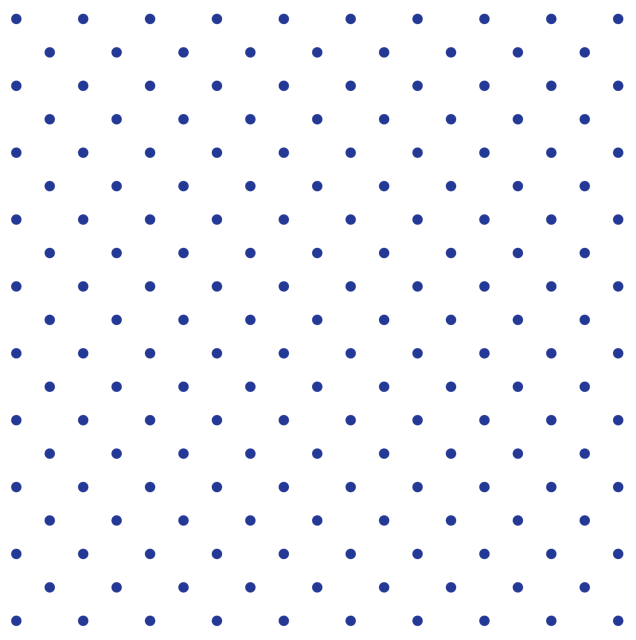
Give the GLSL for this pattern, as a WebGL 2 fragment shader.

```glsl
#version 300 es
precision highp float;
// Small blue polka dots on white, in staggered rows: a 10 x 10 square
// lattice of dots plus a 9 x 9 lattice shifted by half a cell.
// Each lattice is folded to one cell and drawn as a circle distance.

#define PITCH 0.10449                 // lattice spacing, in canvas heights
#define ORIGIN vec2(0.0255, 0.0300)   // centre of the lower left dot
#define RADIUS 0.0081                 // dot radius, in canvas heights
#define DOT_COLOR vec3(0.14, 0.22, 0.585)
#define GROUND_COLOR vec3(1.0)

uniform vec2 u_resolution;
out vec4 fragColor;

// Distance to the nearest point of a unit square lattice
float latticeDistance(vec2 p) {
    return length(fract(p + 0.5) - 0.5);
}

void main() {
    // Canvas heights, then lattice cells
    vec2 uv = gl_FragCoord.xy / u_resolution.y;
    vec2 cell = (uv - ORIGIN) / PITCH;

    // Nearest dot of the main and the half-shifted lattice
    float centreDist = min(latticeDistance(cell), latticeDistance(cell - 0.5));
    float edgeDist = centreDist * PITCH - RADIUS;

    // Edge smoothed over about one and a half pixels
    float soft = 0.75 / u_resolution.y;
    float dotMask = 1.0 - smoothstep(-soft, soft, edgeDist);

    fragColor = vec4(mix(GROUND_COLOR, DOT_COLOR, dotMask), 1.0);
}
```
